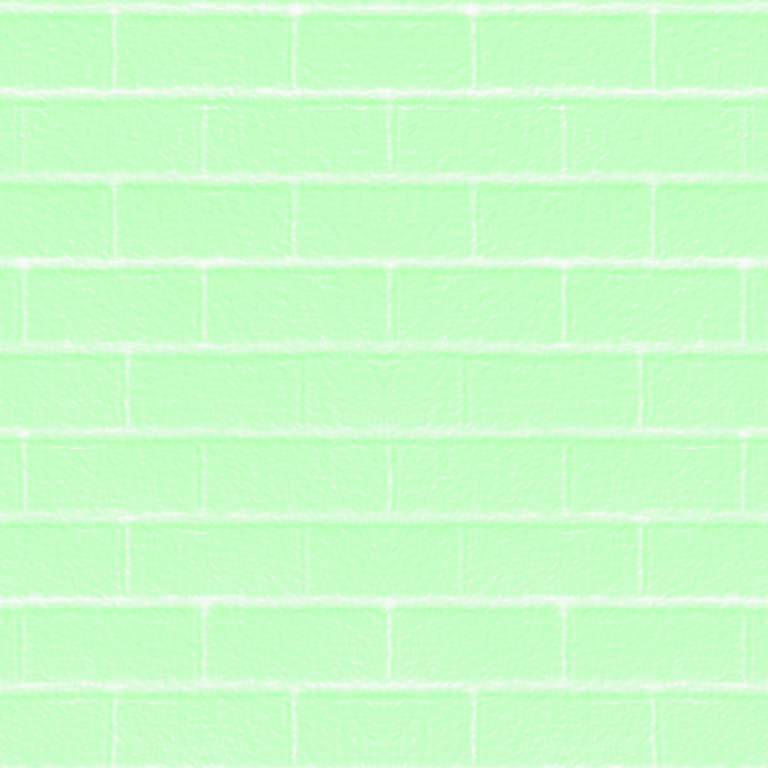
This texture is drawn by a WebGL 2 fragment shader. Its source:

```glsl
#version 300 es
precision highp float;
// Painted pale green brick wall: nine courses in running bond, mirrored about
// the vertical centre line. Gradient noise embosses the paint and roughens the
// mortar; all shading is summed as one tone, then tinted green.

uniform vec2 u_resolution;
out vec4 fragColor;

float hash(vec2 p) {
    vec3 q = fract(p.xyx * vec3(0.1031, 0.1030, 0.0973));
    q += dot(q, q.yzx + 33.33);
    return fract((q.x + q.y) * q.z);
}

vec2 gradient(vec2 cell) {
    float angle = 6.2832 * hash(cell + 57.0);
    return vec2(cos(angle), sin(angle));
}

// Gradient noise, roughly -0.7 to 0.7
float noise(vec2 p) {
    vec2 i = floor(p), f = fract(p);
    vec2 u = f * f * f * (f * (f * 6.0 - 15.0) + 10.0);
    vec2 e = vec2(1.0, 0.0);
    float low = mix(dot(gradient(i), f), dot(gradient(i + e), f - e), u.x);
    float high = mix(dot(gradient(i + e.yx), f - e.yx),
                     dot(gradient(i + e.xx), f - e.xx), u.x);
    return mix(low, high, u.y);
}

// Soft line of the given half width
float ridge(float d, float width) {
    return exp(-d * d / (width * width));
}

// Light falling across the pitted paint
float emboss(vec2 p) {
    return noise(p) - noise(p + vec2(0.35, 0.45));
}

void main() {
    vec2 uv = gl_FragCoord.xy / u_resolution;
    float side = uv.x - 0.5;
    vec2 p = vec2(abs(side), 1.0 - uv.y);   // mirrored across, running down

    // Courses: signed distance below the nearest bed joint
    float courseHeight = 0.1103;
    float wave = 0.003 * noise(p * vec2(7.0, 9.0)) + 0.0015 * noise(p * vec2(40.0, 20.0));
    float f = (p.y - 0.0104 - wave) / courseHeight;
    float course = floor(f);
    float bedId = round(f);
    float bed = (f - bedId) * courseHeight;
    float below = fract(f) * courseHeight;

    // Head joints: odd courses have one on the centre line
    float odd = mod(course, 2.0);
    float shift = (1.0 - odd) * (0.108 + 0.012 * cos(0.785 * (course - 1.0)));
    float jointId = max(round((p.x - shift) / 0.234), 0.0);
    float joint = p.x - shift - jointId * 0.234;
    if (odd > 0.5 && jointId < 0.5) joint = side - 0.007;
    joint += 0.003 * noise(vec2(p.y * 35.0, jointId + course * 3.7));
    float jointWear = hash(vec2(jointId + 4.0, course + 11.0));

    // Brick face: broad unevenness, fine grain and raised specks
    float grain = emboss(p * vec2(150.0, 170.0));
    float coarse = emboss(p * vec2(75.0, 95.0) + 31.0);
    float patchy = noise(p * vec2(6.0, 10.0) + 5.0);
    float tone = 0.764 + 0.016 * p.y * p.y + 0.015 * patchy;
    tone += 0.045 * grain + 0.035 * coarse;
    tone += 0.06 * smoothstep(0.32, 0.65, grain) * smoothstep(-0.1, 0.3, patchy + coarse);
    tone += 0.012 * smoothstep(0.03, 0.1, below);

    // Head joint: pale edge, faint second edge and a shaded hollow
    float inCourse = smoothstep(0.012, 0.019, below)
                   * (1.0 - smoothstep(0.099, 0.106, below));
    float broken = 0.75 + 0.6 * noise(vec2(p.x * 60.0, p.y * 70.0) + 9.0);
    float jointTone = (0.05 + 0.10 * jointWear) * broken * ridge(joint, 0.0033);
    jointTone += 0.035 * ridge(joint - 0.012, 0.003) * broken;
    jointTone -= 0.03 * ridge(joint - 0.0065, 0.003);
    tone += jointTone * inCourse;

    // Bed joint: ragged lit ridge over a shaded underside
    float rough = noise(p * vec2(45.0, 90.0) + 17.0);
    float smear = noise(p * vec2(12.0, 130.0) + 3.0);
    float bedWear = 0.8 + 0.4 * hash(vec2(bedId + 3.0, 8.0));
    float lit = ridge(bed + 0.001 + 0.004 * rough, 0.0062);
    tone += lit * (0.125 * bedWear + 0.07 * smear + 0.05 * rough);
    tone += 0.03 * ridge(bed - 0.006, 0.004);
    tone -= (0.05 + 0.02 * smear) * ridge(bed - 0.0125 - 0.002 * rough, 0.0042);

    // Chipped lip along the top of some bricks
    float lip = ridge(bed - 0.020 - 0.005 * rough, 0.0018);
    float lipMask = smoothstep(0.0, 0.35, noise(vec2(p.x * 11.0, bedId * 2.3 + 0.4)));
    tone += 0.11 * lip * lipMask * (0.7 + rough);

    // Paint blobs where joints meet
    float blob = ridge(length(vec2(joint, bed - 0.008)) + 0.007 * rough, 0.009);
    tone += 0.12 * blob * smoothstep(0.45, 0.9, jointWear);

    // Tint: saturated in shade, nearly white in light
    tone = clamp(tone, 0.69, 0.97);
    float green = mix(1.0, 0.986, smoothstep(0.73, 0.87, tone));
    fragColor = vec4(tone, green, tone, 1.0);
}
```
